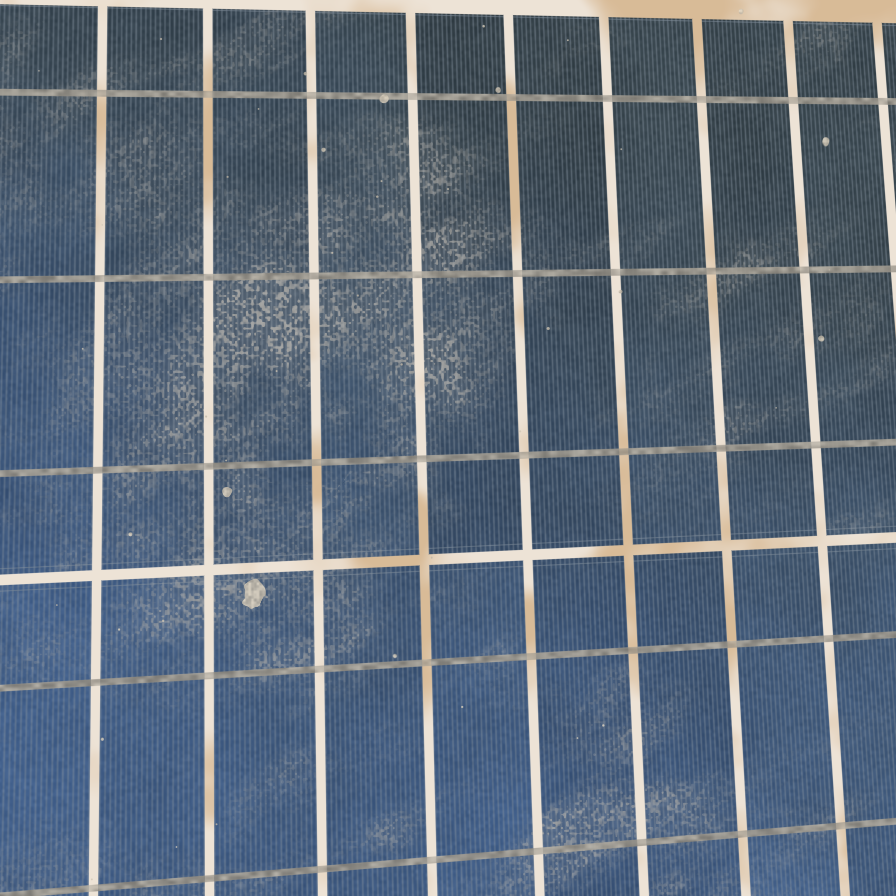
A Shadertoy shader for this texture:

```glsl
// Perspective of each axis: offset, pitch, foreshortening
const vec3 COLUMNS_TOP = vec3(0.1146, 0.1202, 0.0127);
const vec3 COLUMNS_BOTTOM = vec3(0.1042, 0.1329, 0.0138);
const vec3 ROWS_LEFT = vec3(0.1029, 0.2044, -0.0160);
const vec3 ROWS_RIGHT = vec3(0.1133, 0.1816, -0.0172);

// Cell layout: three busbars per cell, then a gap
const float CELL_HEIGHT = 3.07;
const float GAP_OFFSET = 0.535;
const float FRAME_EDGE = -0.48;
const float FINGERS = 22.0;

// Half widths in canvas units
const float COLUMN_HALF = 0.0053;
const float GAP_HALF = 0.0060;
const float BUSBAR_HALF = 0.0038;
const float BORDER_HALF = 0.0006;
const float BORDER_INSET = 0.0125;

const vec3 SILICON_BLUE = vec3(0.24, 0.35, 0.51);
const vec3 SILICON_DARK = vec3(0.21, 0.26, 0.29);
const vec3 FINGER = vec3(0.50, 0.55, 0.60);
const vec3 BACKSHEET = vec3(0.93, 0.89, 0.84);
const vec3 STAIN = vec3(0.82, 0.68, 0.51);
const vec3 BUSBAR = vec3(0.62, 0.60, 0.56);
const vec3 DUST = vec3(0.69, 0.68, 0.66);
const vec3 DEBRIS = vec3(0.83, 0.79, 0.72);

const int SPECKS = 44;
const vec2 FLAKE_CENTRE = vec2(0.283, 0.338);
const float FLAKE_RADIUS = 0.015;

float hash(vec2 p) {
    vec3 q = fract(p.xyx * vec3(0.1031, 0.1030, 0.0973));
    q += dot(q, q.yzx + 33.33);
    return fract((q.x + q.y) * q.z);
}

float noise(vec2 p) {
    vec2 i = floor(p), f = fract(p);
    f = f * f * (3.0 - 2.0 * f);
    vec2 e = vec2(0.0, 1.0);
    return mix(mix(hash(i), hash(i + e.yx), f.x),
               mix(hash(i + e.xy), hash(i + e.yy), f.x), f.y);
}

float fbm(vec2 p) {
    float sum = 0.0, weight = 0.5;
    for (int i = 0; i < 4; i++) {
        sum += weight * noise(p);
        p = mat2(1.6, 1.2, -1.2, 1.6) * p + 7.3;
        weight *= 0.5;
    }
    return sum / 0.9375;
}

// Returns the grid coordinate and the local canvas length of one unit
vec2 unproject(float t, vec3 axis) {
    float d = axis.y - axis.z * t;
    float u = (t - axis.x) / d;
    return vec2(u, d / (1.0 + axis.z * u));
}

float band(float dist, float halfWidth, float px) {
    return 1.0 - smoothstep(halfWidth - px, halfWidth + px, abs(dist));
}

// Wiped arcs and slanted streaks of dust, from 0 to 1
float dustDensity(vec2 p) {
    vec2 q = p + 0.10 * (vec2(fbm(p * 4.0), fbm(p * 4.0 + 19.0)) - 0.5);
    vec2 r = q - vec2(0.38, 0.48);
    float arcs = fbm(vec2(length(r) * 30.0, atan(r.y, r.x) * 2.5 + 9.0));
    float streaks = fbm(vec2(dot(q, vec2(6.0, 3.0)), dot(q, vec2(-11.0, 22.0))) + 40.0);
    float patches = fbm(p * 6.0 + 3.0);
    vec2 c = (p - vec2(0.36, 0.57)) / vec2(0.25, 0.22);
    float centre = exp(-dot(c, c));
    float smear = mix(streaks, arcs, 0.25 + 0.4 * centre);
    return smoothstep(0.44, 0.86, 0.55 * smear + 0.48 * patches + 0.12 * centre);
}

void mainImage(out vec4 fragColor, in vec2 fragCoord) {
    vec2 p = fragCoord / iResolution.xy;
    float px = 0.75 / min(iResolution.x, iResolution.y);
    float down = 1.0 - p.y;

    // Panel grid
    vec2 column = unproject(p.x, mix(COLUMNS_TOP, COLUMNS_BOTTOM, down));
    vec2 row = unproject(down, mix(ROWS_LEFT, ROWS_RIGHT, p.x));
    float along = mod(row.x + GAP_OFFSET, CELL_HEIGHT);
    float columnDist = (fract(column.x + 0.5) - 0.5) * column.y;
    float gapDist = min(along, CELL_HEIGHT - along) * row.y;
    float barDist = (fract(row.x + 0.5) - 0.5) * row.y;
    if (along < 0.1 || along > CELL_HEIGHT - 0.1) barDist = 1.0;
    // Skip the extra gap in each later cell
    else barDist = (fract(along - 0.035) - 0.5) * row.y;

    // Silicon with fine vertical fingers
    vec2 cell = vec2(floor(column.x), floor((row.x + GAP_OFFSET) / CELL_HEIGHT));
    float tint = 1.0 - 0.9 * p.y - 0.35 * p.x + 0.5 * (fbm(p * 3.0 + 11.0) - 0.5);
    vec3 color = mix(SILICON_DARK, SILICON_BLUE, smoothstep(-0.1, 0.85, tint));
    color *= 0.94 + 0.12 * hash(cell + 31.0);
    color *= 0.92 + 0.16 * fbm(p * 12.0);
    float wave = 0.5 + 0.5 * cos(6.28318 * FINGERS * column.x);
    color = mix(color, FINGER, 0.42 * wave * wave);
    color = mix(color, FINGER, 0.55 * band(gapDist - BORDER_INSET, BORDER_HALF, px));

    // Film of dust and bright grains
    float dust = dustDensity(p);
    float grain = noise(p * 330.0);
    color = mix(color, DUST, dust * (0.22 + 0.65 * smoothstep(0.45, 0.85, grain)));
    color += 0.05 * (noise(p * 256.0 + 5.0) - 0.5);

    // Stained backsheet and dull busbars
    float frame = 1.0 - smoothstep(-px, px, (row.x - FRAME_EDGE) * row.y);
    float sheet = max(band(columnDist, COLUMN_HALF, px), band(gapDist, GAP_HALF, px));
    float stain = smoothstep(0.52, 0.78, fbm(p * 7.0 + 23.0) + 0.12 * p.x);
    color = mix(color, mix(BACKSHEET, STAIN, 0.75 * stain), max(sheet, frame));
    vec3 metal = BUSBAR * (0.82 + 0.36 * noise(p * vec2(120.0, 200.0)));
    float bar = band(barDist, BUSBAR_HALF, px) * (1.0 - frame);
    color = mix(color, metal, bar * mix(0.92, 0.7, sheet));

    // Scattered specks and one large flake
    float ragged = 0.6 + 0.8 * noise(p * 150.0);
    float debris = band(length((p - FLAKE_CENTRE) * vec2(1.2, 0.85)), FLAKE_RADIUS * ragged, px);
    for (int i = 0; i < SPECKS; i++) {
        float id = float(i) + 1.0;
        vec2 centre = vec2(hash(vec2(id, 3.7)), hash(vec2(id, 8.1)));
        float radius = mix(0.0010, 0.0055, pow(hash(vec2(id, 5.3)), 7.0));
        debris = max(debris, band(length(p - centre), radius * ragged, px));
    }
    color = mix(color, DEBRIS * (0.85 + 0.25 * grain), 0.85 * debris);
    fragColor = vec4(clamp(color, 0.0, 1.0), 1.0);
}
```
